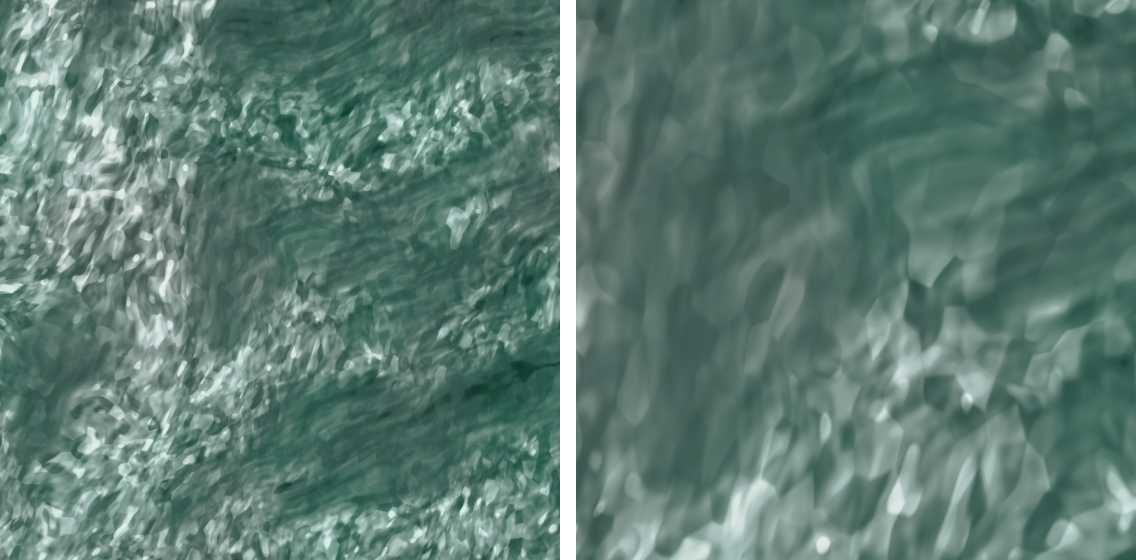
Left: the whole. Right: its middle third, enlarged.
Give the GLSL for this texture, as a WebGL 2 fragment shader.

```glsl
#version 300 es
precision highp float;
// Crumpled green mica schist: steep silvery fibres beside slanted folds with bright flakes.

uniform vec2 u_resolution;
out vec4 fragColor;

const float STEEP_ANGLE = 1.27;            // fibre direction on the left, radians
const float SLANT_ANGLE = 0.42;            // fold direction on the right
const float FLAKE_ANGLE = 1.15;            // long side of the flakes
const vec2 STEEP_FOLD = vec2(3.0, 9.5);    // frequency along and across
const vec2 SLANT_FOLD = vec2(3.2, 8.0);
const vec2 FLAKE_FREQ = vec2(42.0, 66.0);
const vec2 GRAIN_FREQ = vec2(56.0, 88.0);
const vec2 GRIT_FREQ = vec2(125.0, 165.0);
const vec2 STRAND_FREQ = vec2(11.0, 75.0);
const vec2 GLINT_FREQ = vec2(52.0, 80.0);
const vec2 LIGHT_STEP = vec2(-0.003, 0.005);
const float BEND = 0.075;                  // broad sway of the foliation
const float CRUMPLE = 0.008;               // fine disorder on top of it
const float CREASE_WIDTH = 0.05;
const float CONTRAST = 1.42;
const vec3 GREY_SHIFT = vec3(0.10, -0.01, 0.025);

// Shades from dark to bright, with the rank (share of darker area) of each
const vec3 SHADES[8] = vec3[8](
    vec3(0.07, 0.21, 0.17), vec3(0.18, 0.33, 0.29), vec3(0.25, 0.40, 0.36),
    vec3(0.34, 0.47, 0.43), vec3(0.44, 0.55, 0.51), vec3(0.53, 0.64, 0.61),
    vec3(0.68, 0.78, 0.76), vec3(0.88, 0.94, 0.92));
const float RANKS[8] = float[8](0.0, 0.065, 0.27, 0.53, 0.75, 0.905, 0.975, 1.0);

float hash(vec2 p) {
    vec3 h = fract(p.xyx * 0.1031);
    h += dot(h, h.yzx + 33.33);
    return fract((h.x + h.y) * h.z);
}

// Value noise from -1 to 1
float noise(vec2 p) {
    vec2 i = floor(p), f = p - i;
    f = f * f * (3.0 - 2.0 * f);
    float low = mix(hash(i), hash(i + vec2(1, 0)), f.x);
    float high = mix(hash(i + vec2(0, 1)), hash(i + vec2(1, 1)), f.x);
    return 2.0 * mix(low, high, f.y) - 1.0;
}

float fbm(vec2 p, int octaves) {
    float sum = 0.0, amplitude = 0.53;
    for (int i = 0; i < octaves; i++) {
        sum += amplitude * noise(p);
        p = mat2(1.6, 1.2, -1.2, 1.6) * p + 19.7;
        amplitude *= 0.5;
    }
    return sum;
}

// Coordinates along and across a direction
vec2 grainAxes(vec2 p, float angle, vec2 frequency) {
    vec2 along = vec2(cos(angle), sin(angle));
    return vec2(dot(p, along), dot(p, vec2(-along.y, along.x))) * frequency + 140.0;
}

// Random tone per jittered cell, blended narrowly at the cell borders
float facets(vec2 p) {
    vec2 cell = floor(p);
    float total = 0.0, weights = 0.0;
    for (int y = -1; y <= 1; y++) {
        for (int x = -1; x <= 1; x++) {
            vec2 c = cell + vec2(x, y);
            vec2 d = c + vec2(hash(c + 7.3), hash(c + 51.9)) - p;
            float w = exp(-15.0 * dot(d, d));
            total += w * (2.0 * hash(c + 93.1) - 1.0);
            weights += w;
        }
    }
    return total / weights;
}

float foldHeight(vec2 p, float steepness) {
    float slant = fbm(grainAxes(p, SLANT_ANGLE, SLANT_FOLD), 5);
    float steep = fbm(grainAxes(p, STEEP_ANGLE, STEEP_FOLD) + 31.0, 5);
    return mix(slant, steep, steepness);
}

// Thin dark line where a stretched noise crosses zero
float crease(vec2 axes) {
    float gate = smoothstep(-0.1, 0.4, noise(axes * 0.7 + 77.0));
    return gate * (1.0 - smoothstep(0.0, CREASE_WIDTH, abs(fbm(axes + 63.0, 4))));
}

void main() {
    vec2 p = gl_FragCoord.xy / min(u_resolution.x, u_resolution.y);

    // Bend the whole foliation, then crumple it finely
    vec2 q = p + BEND * vec2(fbm(p * 3.2 + 5.0, 3), fbm(p * 3.2 + 23.0, 3));
    q += CRUMPLE * vec2(fbm(p * 24.0 + 3.0, 2), fbm(p * 24.0 + 47.0, 2));
    float steepness = 1.0 - smoothstep(0.3, 0.46, p.x + 0.15 * fbm(p * 4.0 + 11.0, 3));

    // Folds and the light that catches their slopes
    float fold = foldHeight(q, steepness);
    float relief = fold - foldHeight(q + LIGHT_STEP, steepness);
    float sheen = smoothstep(-0.2, 0.25, fold + 0.12 * steepness);

    // Flakes, glints, fibres and creases
    float flake = facets(grainAxes(q, FLAKE_ANGLE, FLAKE_FREQ));
    float grain = fbm(grainAxes(q, FLAKE_ANGLE, GRAIN_FREQ), 2);
    float grit = noise(grainAxes(q, FLAKE_ANGLE, GRIT_FREQ));
    float glint = sheen * smoothstep(0.45, 0.8, noise(grainAxes(q, FLAKE_ANGLE, GLINT_FREQ) + 9.0));
    float strand = mix(fbm(grainAxes(q, SLANT_ANGLE, STRAND_FREQ), 2),
                       fbm(grainAxes(q, STEEP_ANGLE, STRAND_FREQ), 2), steepness);
    float lines = mix(crease(grainAxes(q, SLANT_ANGLE, SLANT_FOLD * 0.8)),
                      crease(grainAxes(q, STEEP_ANGLE, STEEP_FOLD * 0.8)), steepness);

    float tone = 1.45 * fold + 3.0 * relief + 0.22 * (steepness - 0.4) - 0.05;
    tone += mix(0.35, 1.1, sheen) * (0.75 * flake + 0.95 * grain + 0.22 * grit) + 0.7 * strand;
    tone += 1.1 * glint - 0.9 * lines;

    // Turn tone into rank, then rank into colour
    float rank = 1.0 / (1.0 + exp(-1.7 * CONTRAST * tone));
    vec3 color = SHADES[0];
    for (int i = 1; i < 8; i++) {
        color = mix(color, SHADES[i], clamp((rank - RANKS[i - 1]) / (RANKS[i] - RANKS[i - 1]), 0.0, 1.0));
    }
    float greyness = 0.9 * fbm(q * 5.0 + 81.0, 4) + 0.35 * (steepness - 0.4);
    color += GREY_SHIFT * greyness * (1.0 - 0.5 * rank);
    fragColor = vec4(clamp(color, 0.0, 1.0), 1.0);
}
```
